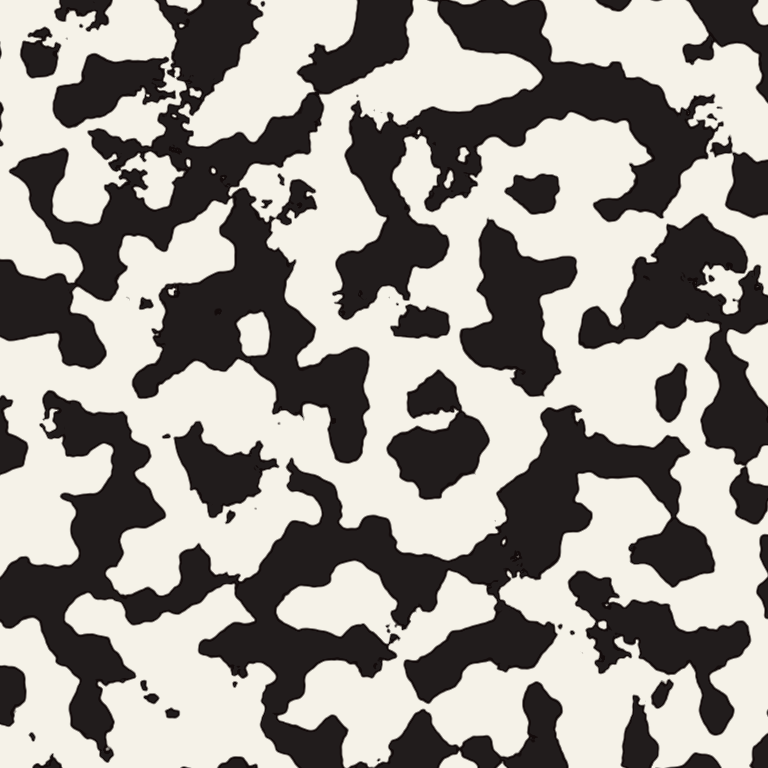
A Shadertoy shader for this texture:

```glsl
const vec3 CREAM = vec3(0.96, 0.95, 0.91);
const vec3 INK = vec3(0.13, 0.11, 0.11);
const vec3 INK_RIM = vec3(0.075, 0.045, 0.045);

// Integer hash giving a unit gradient direction per lattice cell
vec2 latticeGradient(ivec2 cell, uint seed) {
    uvec2 v = uvec2(cell) + uvec2(seed * 747u, seed * 919u);
    v = v * 1664525u + 1013904223u;
    v.x += v.y * 1664525u;
    v.y += v.x * 1664525u;
    v ^= v >> 16u;
    v.x += v.y * 1664525u;
    v.y += v.x * 1664525u;
    v ^= v >> 16u;
    return normalize(vec2(v & 65535u) / 32767.5 - 1.0 + 1e-5);
}

float cornerValue(ivec2 cell, ivec2 corner, vec2 f, uint seed) {
    return dot(latticeGradient(cell + corner, seed), f - vec2(corner));
}

// Gradient noise, roughly -0.7 to 0.7
float noise(vec2 p, uint seed) {
    ivec2 cell = ivec2(floor(p));
    vec2 f = fract(p);
    vec2 u = f * f * f * (f * (f * 6.0 - 15.0) + 10.0);
    float low = mix(cornerValue(cell, ivec2(0, 0), f, seed),
                    cornerValue(cell, ivec2(1, 0), f, seed), u.x);
    float high = mix(cornerValue(cell, ivec2(0, 1), f, seed),
                     cornerValue(cell, ivec2(1, 1), f, seed), u.x);
    return mix(low, high, u.y);
}

vec2 rotate(vec2 p, float angle) {
    float c = cos(angle), s = sin(angle);
    return mat2(c, s, -s, c) * p;
}

// Blotch height: positive inside the dark patches
float blotchField(vec2 p, float scale, float threshold) {
    vec2 wobble = vec2(noise(p * 38.0, 11u), noise(p * 38.0, 12u));
    vec2 q = p * scale + wobble * 0.13;

    float broad = noise(rotate(q, 0.5), 1u);
    float lobes = noise(rotate(q, 1.3) * 1.8, 2u) * 0.42;

    // Crumbly fragments gather in a few places only
    float crumbMask = smoothstep(0.08, 0.36, noise(p * 7.0, 3u));
    float crumbs = noise(rotate(p, 0.9) * 58.0, 4u) * mix(0.03, 0.38, crumbMask);
    float grit = noise(rotate(p, 0.3) * 125.0, 5u) * mix(0.02, 0.12, crumbMask);

    return broad + lobes + crumbs + grit - threshold;
}

// Approximate signed distance to the blotch outline, in canvas units
float blotchDistance(vec2 p, float scale, float threshold) {
    vec2 e = vec2(0.0005, 0.0);
    float h = blotchField(p, scale, threshold);
    vec2 slope = vec2(blotchField(p + e.xy, scale, threshold) - h,
                      blotchField(p + e.yx, scale, threshold) - h) / e.x;
    return h / max(length(slope), 2.0);
}

void mainImage(out vec4 fragColor, in vec2 fragCoord) {
    vec2 p = fragCoord / iResolution.y;
    float d = blotchDistance(p, 11.8, 0.03);

    // Dark patches with a thin deeper rim and a crisp edge
    float edge = 0.0012;
    vec3 patchColor = mix(INK_RIM, INK, smoothstep(0.0025, 0.0038, d));
    float coverage = clamp(0.5 + 0.5 * d / edge, 0.0, 1.0);

    fragColor = vec4(mix(CREAM, patchColor, coverage), 1.0);
}
```
